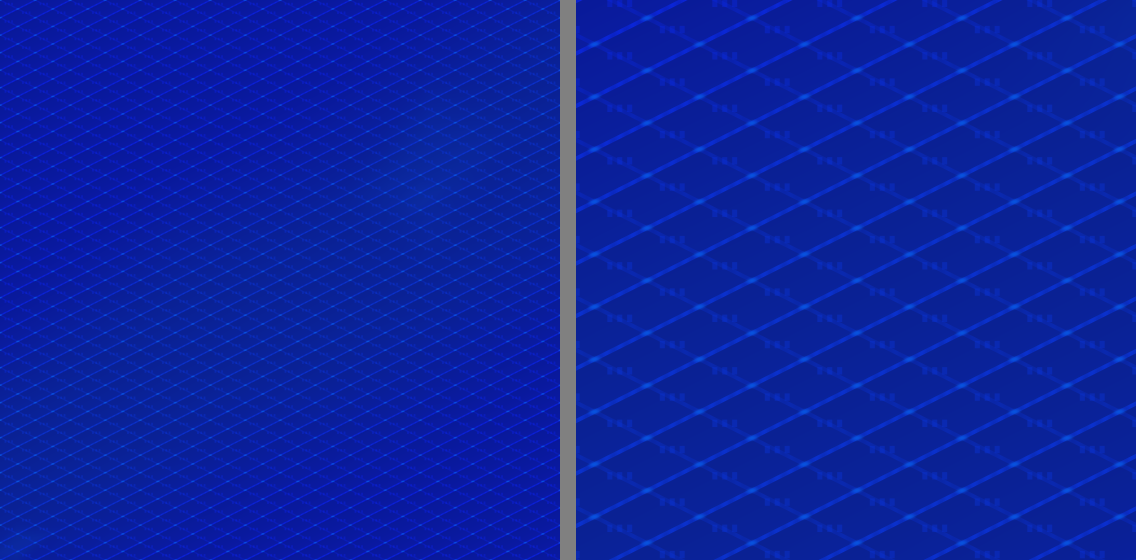
Left: the whole. Right: its middle third, enlarged.
This pattern is drawn by a WebGL 1 fragment shader. Its source:

```glsl
precision highp float;

uniform vec2 u_resolution;

const vec2 DIAMONDS = vec2(16.0, 32.0);   // diamonds across and down
const vec2 MARK_OFFSET = vec2(0.25, 0.23);
const float MARK_STEP = 0.0059;
const vec2 MARK_HALF = vec2(0.0015, 0.0022);
const float MARK_STRENGTH = 0.42;
const float LINE_HALF_WIDTH = 0.0012;
const float RISING_STRENGTH = 0.85;
const float FALLING_STRENGTH = 0.36;
const float DASH_COUNT = 128.0;
const float DASH_DEPTH = 0.28;
const float NODE_RADIUS = 0.0040;
const float NODE_STRENGTH = 0.75;
const float CELL_SHADE = 0.06;

const vec3 DEEP_BLUE = vec3(0.037, 0.098, 0.620);
const vec3 BAND_BLUE = vec3(0.040, 0.132, 0.590);
const vec3 GLOW_BLUE = vec3(0.042, 0.170, 0.630);
const vec3 DEEP_LINE = vec3(0.040, 0.130, 0.900);
const vec3 BAND_LINE = vec3(0.040, 0.200, 0.840);
const vec3 NODE_BLUE = vec3(0.030, 0.370, 0.880);

// Share of one pixel covered by a stripe at distance d
float stripeCoverage(float d, float halfWidth, float pixel) {
  float h = 0.5 * pixel;
  return (clamp(d + halfWidth, -h, h) - clamp(d - halfWidth, -h, h)) / pixel;
}

// Signed offset to the nearest whole number
float nearest(float v) {
  return fract(v + 0.5) - 0.5;
}

// Soft diamond patch, leaning along the rising lines
float patchGlow(vec2 p, vec2 center, vec2 size) {
  vec2 q = p - center;
  q.y += 0.4 * q.x;
  q = abs(q) / size;
  return 1.0 - smoothstep(0.2, 1.0, q.x + q.y);
}

// Broad diagonal band that widens to the right, with a layered-sine edge
float bandAmount(vec2 p) {
  float sway = 0.02 * sin(5.0 * p.x + 1.2) + 0.015 * sin(11.0 * p.x - 4.0 * p.y);
  float across = p.y - (0.86 - 0.62 * p.x) + sway;
  return 1.0 - smoothstep(0.06, 0.34, abs(across) / (1.0 + 0.4 * p.x));
}

// Three small strokes in each tile of a staggered lattice
float markCoverage(vec2 p, float stagger, float pixel) {
  vec2 tile = fract(p * DIAMONDS - MARK_OFFSET - stagger + 0.5) - 0.5;
  vec2 q = tile / DIAMONDS;
  float total = 0.0;
  for (int i = -1; i <= 1; i++) {
    float x = q.x - float(i) * MARK_STEP;
    total += stripeCoverage(x, MARK_HALF.x, pixel)
           * stripeCoverage(q.y, MARK_HALF.y, pixel);
  }
  return min(total, 1.0);
}

void main() {
  vec2 p = gl_FragCoord.xy / u_resolution;
  p.y = 1.0 - p.y;
  float pixel = 1.0 / min(u_resolution.x, u_resolution.y);

  // Background tones
  float band = bandAmount(p);
  float glow = 0.55 * patchGlow(p, vec2(0.77, 0.30), vec2(0.20, 0.20))
             + 0.30 * patchGlow(p, vec2(0.75, 0.355), vec2(0.075, 0.04))
             + 0.70 * patchGlow(p, vec2(0.03, 0.975), vec2(0.09, 0.045));
  vec3 color = mix(DEEP_BLUE, BAND_BLUE, band);
  color = mix(color, GLOW_BLUE, min(glow, 1.0));
  vec3 lineColor = mix(DEEP_LINE, BAND_LINE, band);

  // Diamond lattice coordinates
  vec2 cell = p * DIAMONDS;
  float rising = cell.x + cell.y - 0.02;
  float falling = cell.x - cell.y;
  float gradient = length(DIAMONDS);
  float risingDist = nearest(rising) / gradient;
  float fallingDist = nearest(falling) / gradient;

  // Shading inside each diamond
  color *= 1.0 + CELL_SHADE * (fract(rising) - 0.5);

  // Faint marks between the crossings
  float marks = markCoverage(p, 0.0, pixel) + markCoverage(p, 0.5, pixel);
  color = mix(color, lineColor, MARK_STRENGTH * min(marks, 1.0));

  // Finely dashed lines and brighter crossings
  float dash = 1.0 - DASH_DEPTH * (0.5 - 0.5 * cos(6.2832 * DASH_COUNT * p.x));
  float fallingLine = stripeCoverage(fallingDist, LINE_HALF_WIDTH, pixel);
  float risingLine = stripeCoverage(risingDist, LINE_HALF_WIDTH, pixel);
  color = mix(color, lineColor, FALLING_STRENGTH * fallingLine * dash);
  color = mix(color, lineColor, RISING_STRENGTH * risingLine * dash);
  float node = 1.0 - smoothstep(0.0, NODE_RADIUS, length(vec2(risingDist * 1.5, fallingDist)));
  color = mix(color, NODE_BLUE, NODE_STRENGTH * node);

  gl_FragColor = vec4(color, 1.0);
}
```
